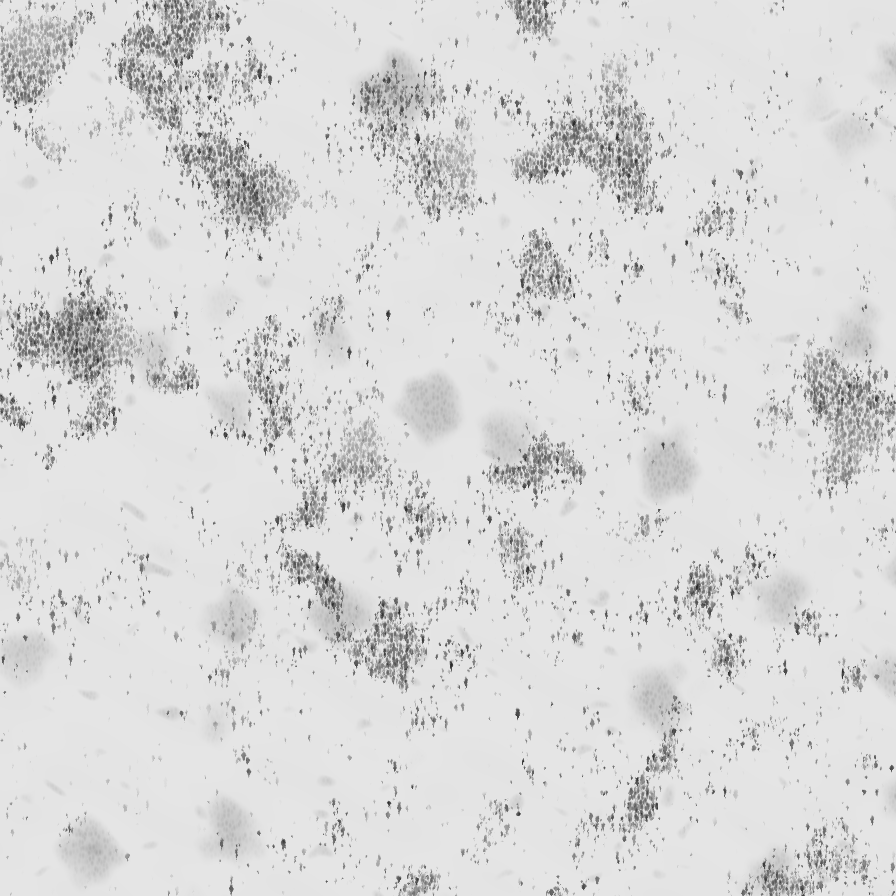
A Shadertoy shader for this texture:

```glsl
// Pale plaster wall with clustered dark flecks, downward teardrops and faint smudges.

const vec3 PLASTER = vec3(0.895);
const vec3 INK = vec3(0.17);

vec3 hash3(vec2 cell) {
    vec3 h = fract(vec3(cell.xyx) * vec3(0.1031, 0.1030, 0.0973));
    h += dot(h, h.yxz + 33.33);
    return fract((h.xxy + h.yzz) * h.zyx);
}

// Cellular noise: soft round blobs of random strength, 0 to 1.
float blobs(vec2 p, float seed) {
    vec2 base = floor(p);
    float best = 0.0;
    for (int y = -1; y <= 1; y++) {
        for (int x = -1; x <= 1; x++) {
            vec2 cell = base + vec2(x, y);
            vec3 h = hash3(cell + seed);
            float d = length(p - cell - h.xy);
            best = max(best, h.z * (1.0 - smoothstep(0.0, 0.9, d)));
        }
    }
    return best;
}

// Layered sines that bend the domain.
vec2 warp(vec2 p, float frequency) {
    vec2 q = p * frequency;
    return sin(q.yx + 1.7 * sin(q * 0.63 + 2.0)) + 0.5 * sin(q.yx * 2.3 + q * 1.1);
}

// Signed distance, in units of the radius, to a drop tapering downward.
float teardrop(vec2 q) {
    float taper = mix(0.35, 1.0, smoothstep(-1.0, 0.5, q.y));
    return length(vec2(q.x / taper, q.y)) - 1.0;
}

// One layer of scattered drops; returns the ink strength.
float flecks(vec2 p, vec2 grid, float density, float seed, float blur) {
    vec2 base = floor(p * grid);
    float ink = 0.0;
    for (int y = -1; y <= 1; y++) {
        for (int x = -1; x <= 1; x++) {
            vec2 cell = base + vec2(x, y);
            vec3 place = hash3(cell + seed);
            vec3 look = hash3(cell + seed + 71.0);
            vec2 center = (cell + 0.2 + 0.6 * place.xy) / grid;
            vec2 radius = mix(vec2(0.2, 0.22), vec2(0.45, 0.52), look.xy) / grid;
            float d = teardrop((p - center) / radius) * radius.x;
            float cover = 1.0 - smoothstep(-blur, blur, d);
            float present = smoothstep(0.0, 0.04, density - place.z);
            ink = max(ink, cover * present * mix(0.35, 0.95, look.z));
        }
    }
    return ink;
}

// Where the flecks gather: ragged patches at three scales.
float clustering(vec2 p) {
    vec2 q = p + 0.016 * warp(p, 31.0);
    float broad = blobs(q * 6.0, 11.0);
    float medium = blobs(q * 17.0, 37.0);
    float ragged = blobs(p * vec2(75.0, 32.0), 53.0) - 0.28;
    return 0.65 * broad + 0.5 * medium + 0.2 * ragged;
}

// Faint grey stains, large and small.
float smudges(vec2 p) {
    vec2 q = p + 0.006 * warp(p, 70.0);
    float large = smoothstep(0.6, 0.95, blobs(q * vec2(9.0, 8.0), 91.0));
    float small = smoothstep(0.72, 1.0, blobs(q * vec2(24.0, 34.0), 123.0));
    return 0.2 * large + 0.12 * small;
}

void mainImage(out vec4 fragColor, in vec2 fragCoord) {
    vec2 p = fragCoord / iResolution.y;
    float blur = 0.7 / iResolution.y;

    // Fleck density: sparse strays plus dense clusters
    float gather = clustering(p);
    float cluster = smoothstep(0.38, 0.8, gather);
    float stray = 0.015 + 0.07 * smoothstep(0.1, 0.5, gather);
    float density = stray + 0.9 * cluster;

    // Flecks with slightly rough outlines
    vec2 rough = p + 0.0004 * warp(p, 900.0);
    float coarse = flecks(rough, vec2(160.0, 75.0), density, 5.0, blur);
    float fine = flecks(rough, vec2(290.0, 170.0), density, 207.0, blur);
    float ink = max(coarse, 0.85 * fine);

    // Streaky grain fills the densest patches and wears the flecks
    float grain = blobs(p * vec2(310.0, 170.0), 301.0);
    float fill = smoothstep(0.45, 0.95, cluster) * smoothstep(0.08, 0.5, grain);
    ink = max(ink, 0.6 * fill);
    ink *= mix(1.0, 0.65 + 0.6 * grain, 0.4 + 0.6 * cluster);

    // Some clusters are paler than others
    float fade = smoothstep(0.3, 0.75, blobs(p * 7.0, 401.0));
    ink *= 1.0 - 0.5 * fade;

    // Stains and a barely visible unevenness of the wall
    float stain = smudges(p) * (0.75 + 0.6 * grain);
    float uneven = 0.003 * warp(p, 45.0).x;
    float shade = 1.0 - (1.0 - ink) * (1.0 - stain);
    vec3 color = mix(PLASTER + uneven, INK, clamp(shade, 0.0, 1.0));
    fragColor = vec4(color, 1.0);
}
```
